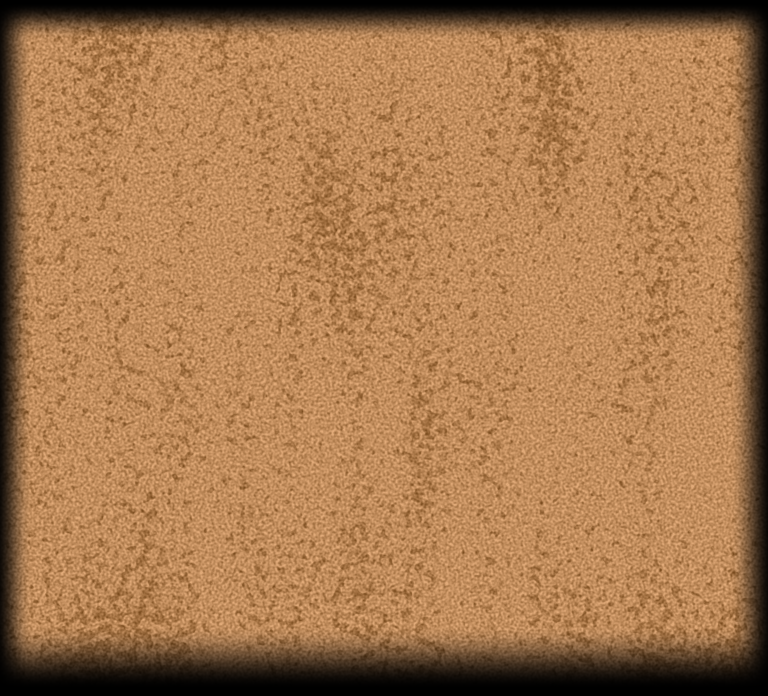
Write a Shadertoy shader that draws this texture.

```glsl
// Grainy tan cork board with clustered brown flecks and dark, soft borders.

// Colours
const vec3 SHADE_TAN = vec3(0.605, 0.412, 0.228);
const vec3 LIGHT_TAN = vec3(0.845, 0.632, 0.440);

// Feature sizes, in cells per canvas height
const float GRAIN_CELLS = 246.0;
const float FLECK_CELLS = 76.0;
const float SPECK_CELLS = 150.0;
const vec2 COLUMN_CELLS = vec2(14.0, 3.2);
const vec2 PATCH_CELLS = vec2(5.0, 2.6);

// Tone balance between the two tans
const float BASE_TONE = 0.67;
const float GRAIN_STRENGTH = 0.68;
const float FLECK_STRENGTH = 0.58;
const float FLECK_THRESHOLD = 0.06;
const float FLECK_SOFTNESS = 0.30;
const float CLUSTER_STRENGTH = 0.40;

// Border fades, as start and end fractions of the canvas
const vec2 FADE_LEFT = vec2(-0.008, 0.042);
const vec2 FADE_RIGHT = vec2(-0.008, 0.050);
const vec2 FADE_TOP = vec2(0.004, 0.058);
const vec2 FADE_BOTTOM = vec2(0.010, 0.102);

// Integer hash of a lattice cell, giving a value in 0..1
float hash(vec2 cell, uint seed) {
    uvec2 q = uvec2(ivec2(cell) + 4096);
    uint h = q.x * 1597334677u ^ q.y * 3812015801u ^ seed * 2654435769u;
    h = (h ^ (h >> 16)) * 2146121005u;
    h = (h ^ (h >> 15)) * 2221713035u;
    h ^= h >> 16;
    return float(h >> 8) / 16777216.0;
}

// Slope of a randomly directed gradient at one lattice corner
float corner(vec2 cell, vec2 offset, uint seed) {
    float angle = 6.28319 * hash(cell, seed);
    return dot(vec2(cos(angle), sin(angle)), offset);
}

// Gradient noise, roughly -0.7..0.7
float noise(vec2 p, uint seed) {
    vec2 i = floor(p), f = p - i;
    vec2 w = f * f * f * (f * (f * 6.0 - 15.0) + 10.0);
    vec2 e = vec2(1.0, 0.0);
    float low = mix(corner(i, f, seed), corner(i + e.xy, f - e.xy, seed), w.x);
    float high = mix(corner(i + e.yx, f - e.yx, seed),
                     corner(i + e.xx, f - e.xx, seed), w.x);
    return mix(low, high, w.y);
}

vec2 rotate(vec2 p, float angle) {
    float c = cos(angle), s = sin(angle);
    return vec2(c * p.x - s * p.y, s * p.x + c * p.y);
}

// Fine worm-like grain from two turned layers
float grain(vec2 p) {
    return noise(rotate(p, 0.5) * GRAIN_CELLS, 1u)
         + noise(rotate(p, 1.3) * GRAIN_CELLS * 0.93, 2u);
}

// Ragged flecks, gathered into upright streaks and broad patches
float flecks(vec2 p) {
    float cluster = noise(p * COLUMN_CELLS + 0.37, 3u)
                  + 0.8 * noise(p * PATCH_CELLS + 0.61, 4u);
    float shape = 0.70 * noise(rotate(p, 0.4) * FLECK_CELLS, 5u)
                + 0.45 * noise(rotate(p, 1.0) * SPECK_CELLS, 6u);
    float threshold = FLECK_THRESHOLD - CLUSTER_STRENGTH * cluster;
    return smoothstep(threshold, threshold + FLECK_SOFTNESS, shape);
}

// Product of the four border fades
float borderLight(vec2 uv) {
    return smoothstep(FADE_LEFT.x, FADE_LEFT.y, uv.x)
         * smoothstep(FADE_RIGHT.x, FADE_RIGHT.y, 1.0 - uv.x)
         * smoothstep(FADE_TOP.x, FADE_TOP.y, 1.0 - uv.y)
         * smoothstep(FADE_BOTTOM.x, FADE_BOTTOM.y, uv.y);
}

void mainImage(out vec4 fragColor, in vec2 fragCoord) {
    vec2 uv = fragCoord / iResolution.xy;
    vec2 p = fragCoord / iResolution.y;

    float tone = BASE_TONE + GRAIN_STRENGTH * grain(p)
               - FLECK_STRENGTH * flecks(p);
    vec3 board = mix(SHADE_TAN, LIGHT_TAN, clamp(tone, -0.5, 1.15));

    fragColor = vec4(board * borderLight(uv), 1.0);
}
```
